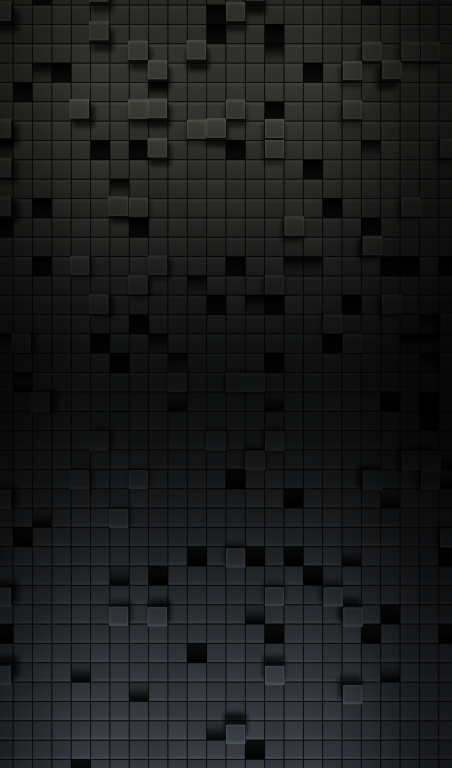
Write a WebGL 2 fragment shader that draws this pattern.

```glsl
#version 300 es
precision highp float;
// A wall of dark square blocks, some pushed out and some sunk in.
// Warm light falls from above and cool light from below; hashed heights
// shift each block away from the centre, with walls and soft shadows.
uniform vec2 u_resolution;
out vec4 fragColor;

float hash(vec2 p) {
    vec3 q = fract(p.xyx * 0.1031);
    q += dot(q, q.yzx + 33.33);
    return fract((q.x + q.y) * q.z);
}

// Below zero is a hole, above zero a raised block.
float blockHeight(vec2 id) {
    float density = mix(0.45, 1.0, smoothstep(1.0, 11.0, id.y));
    float r = hash(id + 17.0);
    if (r < 0.055 * density) return -1.0;
    if (r < 0.095 * density) return -0.4;
    if (r > 1.0 - 0.085 * density) return 0.5 + 0.5 * hash(id + 71.0);
    return 0.0;
}

float boxDistance(vec2 p, float halfSize, float radius) {
    vec2 d = abs(p) - halfSize + radius;
    return length(max(d, 0.0)) + min(max(d.x, d.y), 0.0) - radius;
}

// Warm glow at the top, cool glow at the bottom, dark sides and middle.
vec3 wallLight(vec2 uv) {
    vec3 warm = vec3(0.148, 0.146, 0.124) * smoothstep(0.48, 0.9, uv.y);
    warm *= 1.0 - 0.3 * smoothstep(0.88, 1.0, uv.y);
    vec3 cool = vec3(0.155, 0.168, 0.19) * (1.0 - smoothstep(0.02, 0.5, uv.y));
    float sides = 1.0 - 0.6 * smoothstep(0.2, 0.56, abs(uv.x - 0.45));
    return (vec3(0.056, 0.06, 0.062) + warm + cool) * sides;
}

// A block face with a lit edge on the side nearest its light.
vec3 blockFace(vec3 light, vec2 p, float side, vec2 id) {
    float rim = exp(-pow((0.4 - p.y * side) / 0.07, 2.0));
    float tint = 0.95 + 0.1 * hash(id + 5.0);
    return light * tint * (1.0 + 0.12 * p.y * side + 0.16 * rim);
}

void main() {
    vec2 uv = gl_FragCoord.xy / u_resolution;
    vec2 grid = gl_FragCoord.xy / u_resolution.y * 39.7 - vec2(0.68, 0.44);
    vec2 centre = vec2(0.5 * u_resolution.x / u_resolution.y, 0.5) * 39.7;
    float aa = 39.7 / u_resolution.y;
    vec2 cell = floor(grid);
    vec2 local = grid - cell - 0.5;
    float side = uv.y > 0.5 ? 1.0 : -1.0;
    vec3 light = wallLight(uv);

    // Flat blocks and sunken ones, shaded from the outer wall inwards
    vec3 color = blockFace(light, local, side, cell);
    float h = blockHeight(cell);
    if (h < 0.0) {
        float depthShade = smoothstep(0.5, -0.4, local.y * side);
        color = light * (h < -0.5 ? mix(0.03, 0.2, depthShade)
                                  : mix(0.12, 0.8, depthShade));
    }

    // Narrow gaps between blocks
    float edge = 0.5 - max(abs(local.x), abs(local.y));
    float gap = 1.0 - smoothstep(0.03 - 0.5 * aa, 0.03 + 0.5 * aa, edge);
    color *= 1.0 - 0.72 * gap;

    // Soft shadows thrown towards the centre by raised blocks
    for (int j = -1; j <= 1; j++)
    for (int i = -1; i <= 1; i++) {
        vec2 id = cell + vec2(i, j);
        float raised = blockHeight(id);
        if (raised <= 0.0) continue;
        vec2 p = grid - id - 0.5;
        vec2 outward = (id + 0.5 - centre) / 20.0;
        float d = boxDistance(p + outward * raised * 0.42, 0.42, 0.12);
        color *= 1.0 - 0.8 * raised * (1.0 - smoothstep(-0.1, 0.42, d));
    }

    // Raised blocks: dark inner wall, then the shifted face
    for (int j = -1; j <= 1; j++)
    for (int i = -1; i <= 1; i++) {
        vec2 id = cell + vec2(i, j);
        float raised = blockHeight(id);
        if (raised <= 0.0) continue;
        vec2 p = grid - id - 0.5;
        vec2 top = p - (id + 0.5 - centre) / 20.0 * raised * 0.24;
        float wall = boxDistance(p, 0.48, 0.03);
        color = mix(color, light * 0.22, smoothstep(0.5 * aa, -0.5 * aa, wall));
        float face = boxDistance(top, 0.48 + 0.03 * raised, 0.06);
        vec3 lit = blockFace(light, top, side, id) * 1.1;
        lit *= 1.0 + 0.2 * smoothstep(-0.12, -0.03, face);
        color = mix(color, lit, smoothstep(0.5 * aa, -0.5 * aa, face));
    }
    fragColor = vec4(color, 1.0);
}
```
